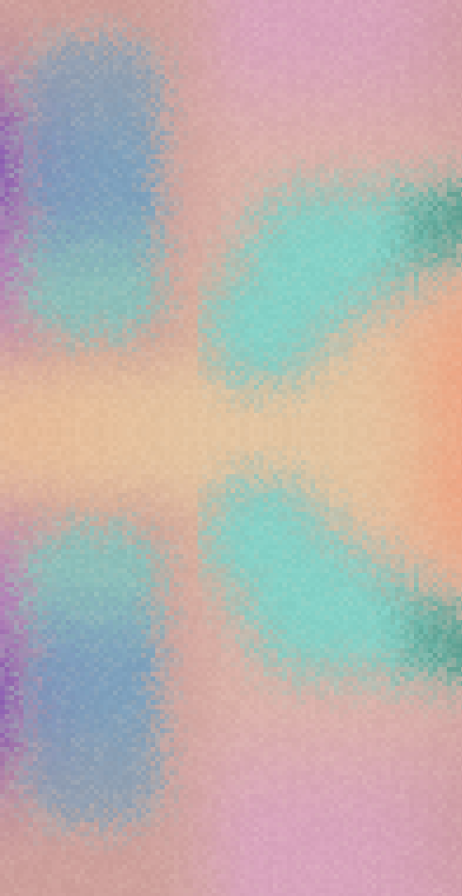
Give the GLSL for this background, as a Shadertoy shader.

```glsl
#define CELL 0.00525
#define MIRROR_Y 0.518
#define SEAM_X 0.219
#define SCATTER 0.034
#define GRAIN 0.028
#define SPECKLE 0.055
#define SAND vec3(0.89, 0.77, 0.63)
#define ROSE vec3(0.86, 0.70, 0.66)
#define ORCHID vec3(0.85, 0.64, 0.74)
#define VIOLET vec3(0.55, 0.37, 0.70)
#define AQUA vec3(0.52, 0.82, 0.78)
#define APRICOT vec3(0.93, 0.64, 0.51)

float hash(vec2 p) {
    return fract(sin(dot(p, vec2(127.1, 311.7))) * 43758.5453);
}

// Soft elliptical spot, 1 at its centre
float glow(vec2 p, vec2 centre, vec2 size) {
    vec2 d = (p - centre) / size;
    return exp(-dot(d, d));
}

float roundBox(vec2 p, vec2 halfSize, float radius) {
    vec2 d = abs(p) - halfSize + radius;
    return length(max(d, 0.0)) + min(max(d.x, d.y), 0.0) - radius;
}

// Capsule whose radius runs from ra to rb
float taper(vec2 p, vec2 a, vec2 b, float ra, float rb) {
    vec2 ab = b - a;
    float t = clamp(dot(p - a, ab) / dot(ab, ab), 0.0, 1.0);
    return length(p - a - ab * t) - mix(ra, rb, t);
}

float smoothMin(float a, float b, float k) {
    float h = max(k - abs(a - b), 0.0) / k;
    return min(a, b) - h * h * k * 0.25;
}

// Warm ground; p.y is the distance from the mirror line
vec3 ground(vec2 p) {
    vec3 col = mix(SAND, ROSE, smoothstep(0.04, 0.26, p.y));
    float right = smoothstep(0.15, 0.29, p.x);
    col = mix(col, ORCHID, smoothstep(0.27, 0.46, p.y) * right);
    vec3 dust = vec3(0.79, 0.60, 0.59);
    col = mix(col, dust, smoothstep(0.02, 0.13, p.y) * (1.0 - right) * 0.75);
    col = mix(col, dust, 0.6 * glow(p, vec2(0.54, 0.43), vec2(0.08, 0.14)));
    col = mix(col, APRICOT, 0.3 * glow(p, vec2(0.0), vec2(0.16, 0.09)));
    col = mix(col, APRICOT, glow(p, vec2(0.54, 0.05), vec2(0.085, 0.13)));
    col = mix(col, vec3(0.73, 0.52, 0.74), 0.85 * glow(p, vec2(0.0, 0.19), vec2(0.06, 0.09)));
    return mix(col, VIOLET, glow(p, vec2(-0.01, 0.30), vec2(0.055, 0.095)));
}

vec3 cellColor(vec2 cell) {
    vec2 p = (cell + 0.5) * CELL;
    float side = step(SEAM_X, p.x);
    vec2 jitter = vec2(hash(cell), hash(cell + 37.0)) - 0.5;
    vec2 q = p + jitter * SCATTER;
    q.y = abs(q.y);
    vec3 col = ground(p + jitter * SCATTER * 0.5);
    vec3 mist = vec3(0.68, 0.73, 0.69);

    // Blue pillar
    float pillar = roundBox(q - vec2(0.104, 0.272), vec2(0.098, 0.188), 0.075);
    vec3 blue = mix(vec3(0.55, 0.75, 0.73), vec3(0.49, 0.63, 0.74), smoothstep(0.15, 0.27, q.y));
    blue = mix(blue, vec3(0.57, 0.63, 0.70), smoothstep(0.28, 0.41, q.y));
    blue = mix(blue, VIOLET, 0.3 * glow(q, vec2(0.0, 0.3), vec2(0.07, 0.1)));
    vec3 pillarCol = mix(blue, mist, smoothstep(-0.05, 0.0, pillar) * 0.7);
    col = mix(col, pillarCol, (1.0 - smoothstep(-0.05, 0.012, pillar)) * (1.0 - side));

    // Aqua arc, cut off at the seam
    vec2 bend = vec2(0.355, 0.193);
    float arc = smoothMin(taper(q, vec2(0.293, 0.118), bend, 0.095, 0.102),
                          taper(q, bend, vec2(0.535, 0.247), 0.102, 0.066), 0.03);
    vec3 aqua = mix(AQUA, vec3(0.33, 0.62, 0.56), smoothstep(0.41, 0.52, q.x));
    vec3 arcCol = mix(aqua, mist, smoothstep(-0.085, -0.005, arc) * 0.85);
    col = mix(col, arcCol, (1.0 - smoothstep(-0.055, 0.016, arc)) * side);

    // Grain, faint diagonal weave and sparse light cells
    float weave = step(mod(cell.x + cell.y, 5.0), 0.5);
    float light = step(0.87 - 0.13 * weave, hash(cell + 91.0));
    col += (hash(cell + 13.0) - 0.5) * GRAIN;
    return mix(col, vec3(0.92, 0.84, 0.76), light * SPECKLE * 2.0);
}

void mainImage(out vec4 fragColor, in vec2 fragCoord) {
    vec2 p = fragCoord / iResolution.y;
    p.y = abs(p.y - MIRROR_Y);
    vec2 g = p / CELL - 0.5;
    vec2 base = floor(g);

    // Blend neighbouring cells across one pixel at their borders
    float pixel = 1.0 / (iResolution.y * CELL);
    vec2 w = clamp((fract(g) - 0.5) / pixel + 0.5, 0.0, 1.0);
    vec3 col = vec3(0.0);
    for (int i = 0; i < 4; i++) {
        vec2 o = vec2(i & 1, i >> 1);
        vec2 k = mix(1.0 - w, w, o);
        col += cellColor(base + o) * k.x * k.y;
    }
    fragColor = vec4(col, 1.0);
}
```
